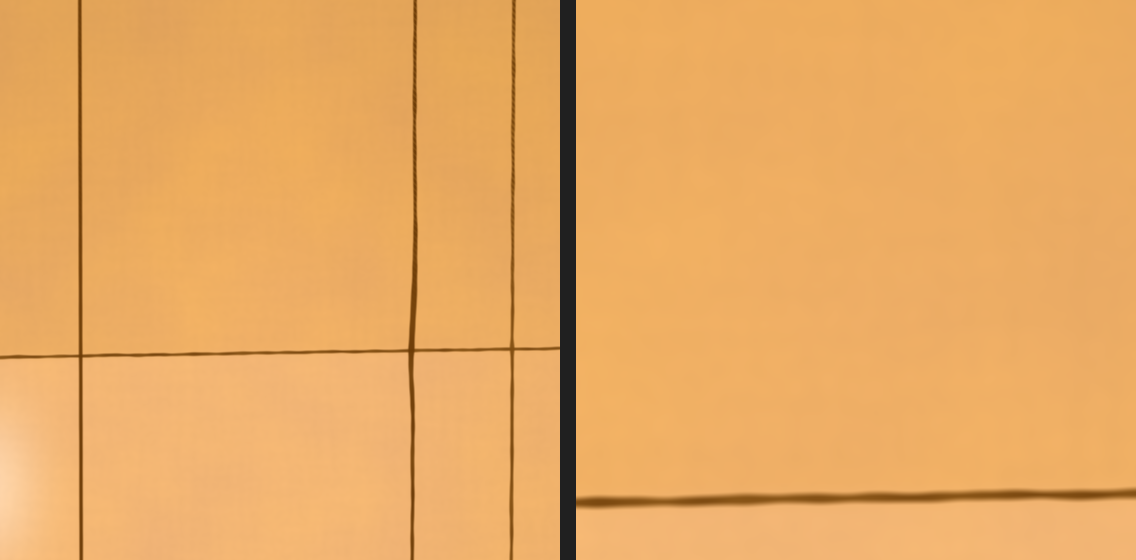
Left: the whole. Right: its middle third, enlarged.
Reproduce this texture procedurally as a WebGL 2 fragment shader.

```glsl
#version 300 es
precision highp float;
// Warm tan wall panels divided by three upright seams and one slightly tilted cross seam.

#define SEAM_COUNT 3
#define CROSS_LEFT 0.362
#define CROSS_RIGHT 0.378
#define CROSS_HALF_WIDTH 0.0026
#define SEAM_SOFTNESS 0.0024
#define SEAM_WOBBLE 0.0012
#define TWIST_COUNT 95.0
#define MOTTLE 0.022
#define WEAVE 0.008
#define GLOW_CENTER vec2(-0.015, 0.13)

uniform vec2 u_resolution;
out vec4 outColor;

const vec3 PANEL_TAN = vec3(0.905, 0.655, 0.355);
const vec3 PANEL_PEACH = vec3(0.955, 0.715, 0.460);
const vec3 GLOW_PINK = vec3(1.0, 0.86, 0.72);
const vec3 SEAM_DARK = vec3(0.41, 0.22, 0.015);
const vec3 SEAM_LIGHT = vec3(0.64, 0.42, 0.13);

// Upright seams: x at the bottom, x at the top, half width, darkness
const vec4 SEAMS[SEAM_COUNT] = vec4[](
    vec4(0.1450, 0.1425, 0.0031, 0.95),
    vec4(0.7360, 0.7415, 0.0030, 0.90),
    vec4(0.9130, 0.9175, 0.0029, 0.62));

vec2 hashGradient(vec2 cell) {
    vec3 p = fract(cell.xyx * vec3(0.1031, 0.1030, 0.0973));
    p += dot(p, p.yzx + 33.33);
    float angle = 6.28318 * fract((p.x + p.y) * p.z);
    return vec2(cos(angle), sin(angle));
}

float gradientNoise(vec2 p) {
    vec2 cell = floor(p), f = fract(p);
    vec2 u = f * f * f * (f * (f * 6.0 - 15.0) + 10.0);
    float a = dot(hashGradient(cell), f);
    float b = dot(hashGradient(cell + vec2(1, 0)), f - vec2(1, 0));
    float c = dot(hashGradient(cell + vec2(0, 1)), f - vec2(0, 1));
    float d = dot(hashGradient(cell + vec2(1, 1)), f - vec2(1, 1));
    return mix(mix(a, b, u.x), mix(c, d, u.x), u.y);
}

float bump(float x, float center, float radius) {
    float t = (x - center) / radius;
    return exp(-t * t);
}

// Coverage of a soft-edged stroke
float stroke(float dist, float halfWidth) {
    float soft = max(SEAM_SOFTNESS, 0.75 / min(u_resolution.x, u_resolution.y));
    return 1.0 - smoothstep(halfWidth - soft, halfWidth + soft, abs(dist));
}

vec3 panelColor(vec2 uv, float aboveCross) {
    // Peach below the cross seam, deepening to tan toward the top
    float lower = 1.0 - smoothstep(-0.012, 0.012, aboveCross);
    float fade = 0.32 * (1.0 - smoothstep(0.0, 0.4, aboveCross));
    float peach = mix(fade, 0.95 - 0.3 * smoothstep(0.6, 1.0, uv.x), lower);
    vec3 color = mix(PANEL_TAN, PANEL_PEACH, peach);
    color *= 1.0 + 0.025 * bump(uv.x, 0.48, 0.25) * (1.0 - lower);
    color *= 1.0 - 0.025 * smoothstep(0.7, 1.0, uv.y);

    // Soft light at the lower left
    vec2 glow = (uv - GLOW_CENTER) / vec2(0.085, 0.14);
    color = mix(color, GLOW_PINK, 0.8 * lower * exp(-dot(glow, glow)));

    // Broad mottling and faint woven streaks
    float mottle = gradientNoise(uv * 5.0) + 0.5 * gradientNoise(uv * 13.0 + 7.0);
    float weave = gradientNoise(uv * vec2(70.0, 8.0))
                + gradientNoise(uv * vec2(9.0, 60.0) + 31.0)
                + gradientNoise(uv * 85.0);
    color *= 1.0 + MOTTLE * mottle + WEAVE * weave;
    return color + vec3(0.0, 0.004, -0.018) * mottle;
}

void main() {
    vec2 uv = gl_FragCoord.xy / u_resolution;
    float crossY = mix(CROSS_LEFT, CROSS_RIGHT, uv.x)
                 + SEAM_WOBBLE * gradientNoise(vec2(uv.x * 22.0, 4.5));
    float aboveCross = uv.y - crossY;
    vec3 color = panelColor(uv, aboveCross);

    // Cross seam with uneven ink
    float crossInk = 0.72 + 0.4 * gradientNoise(vec2(uv.x * 30.0, 2.3));
    float crossWidth = CROSS_HALF_WIDTH * (1.0 + 0.4 * gradientNoise(vec2(uv.x * 45.0, 8.4)));
    color = mix(color, mix(SEAM_LIGHT, SEAM_DARK, crossInk), 0.93 * stroke(aboveCross, crossWidth));

    // Upright seams: the first is straight, the others wander and show twisted cord
    for (int i = 0; i < SEAM_COUNT; i++) {
        vec4 seam = SEAMS[i];
        float worn = i == 0 ? 0.15 : 1.0;
        float middle = i == 1 ? 1.0 : 0.0;
        float wander = gradientNoise(vec2(uv.y * 14.0, float(i) * 9.7 + 0.4));
        float x = mix(seam.x, seam.y, uv.y) + worn * SEAM_WOBBLE * wander;
        x += middle * (0.0025 * bump(uv.y, 0.58, 0.12) - 0.004 * bump(uv.y, 0.36, 0.07));
        float halfWidth = seam.z * (1.0 + worn * 0.4 * gradientNoise(vec2(uv.y * 32.0, float(i) + 5.6)));
        halfWidth += middle * 0.0018 * bump(uv.y, 0.44, 0.13);
        halfWidth += worn * 0.0012 * bump(aboveCross, 0.0, 0.012);

        float dist = uv.x - x;
        float twist = sin(6.28318 * (uv.y * TWIST_COUNT + dist * 90.0));
        float twistAmount = 0.2 * worn * smoothstep(0.4, 0.75, uv.y);
        float ink = clamp(seam.w + twistAmount * twist + worn * 0.3 * wander, 0.0, 1.0);
        color = mix(color, mix(SEAM_LIGHT, SEAM_DARK, ink), 0.96 * stroke(dist, halfWidth));
    }
    outColor = vec4(clamp(color, 0.0, 1.0), 1.0);
}
```
